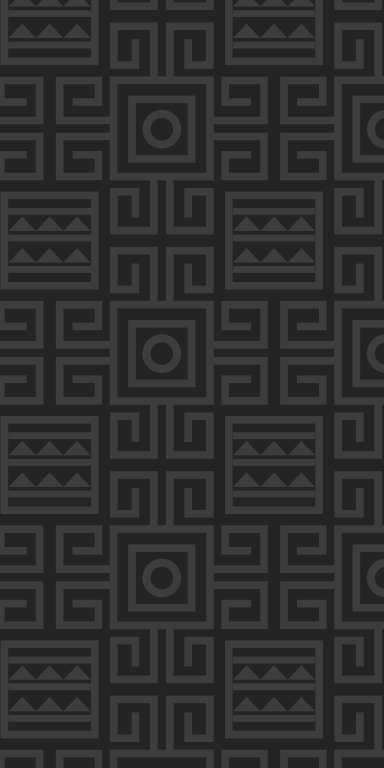
Write a WebGL 2 fragment shader that draws this pattern.

```glsl
#version 300 es
precision highp float;
// Dark geometric fretwork: ringed squares and banded triangle panels alternate
// on a checker of cells, linked by square spirals. Each cell is folded by
// symmetry and built from box distances; lengths are 1/384 of the canvas width.

uniform vec2 u_resolution;
out vec4 outColor;

const vec3 GROUND = vec3(0.145, 0.141, 0.141);
const vec3 LINE = vec3(0.240, 0.240, 0.240);

const float UNITS = 384.0;                  // units across the canvas
const float PERIOD = 224.4;                 // size of one repeat
const vec2 ORIGIN = vec2(161.8, 639.6);     // centre of one ringed square
const float STROKE = 3.8;                   // half width of a line

const float SQUARE_OUTER = 48.2;            // centre lines of the frames
const float SQUARE_INNER = 29.8;
const vec2 EMBLEM_SHIFT = vec2(0.0, -0.8);
const float RING_RADIUS = 15.3;
const float RING_HALF = 4.0;

const float PANEL_FRAME = 45.2;
const float PANEL_INSIDE = 41.4;
const float BAND_HALF = 3.4;
const float TOOTH_PITCH = 27.4;
const float TOOTH_HEIGHT = 14.4;

// Corners of the spiral, running outward from the square
const vec2 SPIRAL[6] = vec2[6](
    vec2(8.0, 52.0), vec2(8.0, 102.2), vec2(48.0, 102.2),
    vec2(48.0, 63.4), vec2(26.4, 63.4), vec2(26.4, 85.4));
const float BANDS[3] = float[3](29.3, 2.6, -28.9);
const float TEETH[2] = float[2](9.7, -21.9);

float squareDistance(vec2 p, float halfSize) {
    return max(abs(p.x), abs(p.y)) - halfSize;
}

float squareFrame(vec2 p, float halfSize) {
    return abs(squareDistance(p, halfSize)) - STROKE;
}

// Axis-aligned stroke with square ends
float barDistance(vec2 p, vec2 a, vec2 b) {
    return squareDistance(p - clamp(p, min(a, b), max(a, b)), STROKE);
}

float spiralDistance(vec2 p) {
    vec2 q = abs(p);
    if (q.x > q.y) q = q.yx;                // same spirals on all four sides
    float d = 1e3;
    for (int i = 0; i < 5; i++) {
        d = min(d, barDistance(q, SPIRAL[i], SPIRAL[i + 1]));
    }
    return d;
}

float ringedSquare(vec2 p) {
    vec2 e = p - EMBLEM_SHIFT;
    float ring = abs(length(e) - RING_RADIUS) - RING_HALF;
    float frames = min(squareFrame(p, SQUARE_OUTER), squareFrame(e, SQUARE_INNER));
    return min(frames, ring);
}

// Row of upright triangles standing on height 0
float toothRow(vec2 p) {
    float x = abs(mod(p.x + 0.5 * TOOTH_PITCH, TOOTH_PITCH) - 0.5 * TOOTH_PITCH);
    vec2 normal = normalize(vec2(TOOTH_HEIGHT, 0.5 * TOOTH_PITCH));
    return max(-p.y, dot(vec2(x, p.y - TOOTH_HEIGHT), normal));
}

float bandedPanel(vec2 p) {
    float d = 1e3;
    for (int i = 0; i < 3; i++) d = min(d, abs(p.y - BANDS[i]) - BAND_HALF);
    for (int i = 0; i < 2; i++) d = min(d, toothRow(p - vec2(0.0, TEETH[i])));
    d = max(d, squareDistance(p, PANEL_INSIDE));
    return min(d, squareFrame(p, PANEL_FRAME));
}

void main() {
    float unitsPerPixel = UNITS / u_resolution.x;
    vec2 p = gl_FragCoord.xy * unitsPerPixel - ORIGIN;

    // Squares sit at cell centres, panels at cell corners
    vec2 cell = mod(p + 0.5 * PERIOD, PERIOD) - 0.5 * PERIOD;
    vec2 corner = mod(p, PERIOD) - 0.5 * PERIOD;

    float d = min(ringedSquare(cell), spiralDistance(cell));
    d = min(d, bandedPanel(corner));

    float coverage = clamp(0.5 - d / unitsPerPixel, 0.0, 1.0);
    outColor = vec4(mix(GROUND, LINE, coverage), 1.0);
}
```
